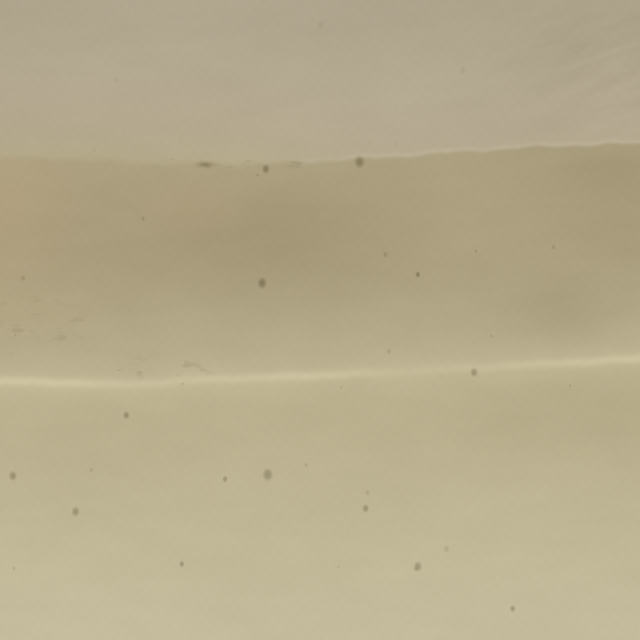
Write a Shadertoy shader that draws this texture.

```glsl
// Weathered beige plaster: a shaded band between a soft upper step and a pale ridge.

float hash(vec2 p) {
    p = fract(p * vec2(0.1031, 0.1137));
    p += dot(p, p.yx + 33.3);
    return fract((p.x + p.y) * p.x * 17.3);
}

// Layered, rotated and warped sines, roughly -1 to 1
float mottle(vec2 p) {
    float sum = 0.0, amp = 0.5;
    for (int i = 0; i < 5; i++) {
        sum += amp * sin(p.x + 1.3 * sin(p.y * 0.8)) * sin(p.y + 1.1 * sin(p.x * 0.7));
        p = mat2(1.5, 0.9, -0.9, 1.5) * p + 2.7;
        amp *= 0.62;
    }
    return sum;
}

// Sparse round pits, one candidate per cell
float pits(vec2 uv, float cells, float density) {
    vec2 p = uv * cells, id = floor(p);
    float chosen = step(hash(id + 7.0), density);
    vec2 center = 0.25 + 0.5 * vec2(hash(id + 19.0), hash(id + 43.0));
    vec2 d = (fract(p) - center) * vec2(1.0, 0.8);
    float radius = 0.035 + 0.05 * hash(id + 61.0);
    return chosen * (1.0 - smoothstep(radius * 0.3, radius * 1.6, length(d)));
}

// Soft elliptical patch
float patchAt(vec2 uv, vec2 center, vec2 size) {
    vec2 d = (uv - center) / size;
    return exp(-dot(d, d));
}

void mainImage(out vec4 fragColor, in vec2 fragCoord) {
    vec2 uv = fragCoord / iResolution.xy;
    float x = uv.x, y = uv.y;
    float wobble = 0.0015 * sin(x * 47.0) + 0.001 * sin(x * 113.0 + 1.0);

    // Heights of the two bent boundaries
    float stepY = 0.752 - 0.008 * smoothstep(0.05, 0.32, x)
                + 0.031 * smoothstep(0.36, 1.0, x) + wobble;
    float ridgeY = 0.404 - 0.006 * exp(-pow((x - 0.19) / 0.09, 2.0))
                 + 0.034 * smoothstep(-0.1, 1.15, x) * x + 0.003 * x + 0.5 * wobble;

    // Bottom slope
    vec3 lower = mix(vec3(0.765, 0.733, 0.608), vec3(0.728, 0.688, 0.556),
                     smoothstep(0.0, 0.4, y));
    lower -= 0.018 * patchAt(uv, vec2(0.88, 0.36), vec2(0.25, 0.07));

    // Shaded middle band
    float lift = clamp((y - ridgeY) / (stepY - ridgeY), 0.0, 1.0);
    vec3 band = mix(vec3(0.718, 0.676, 0.547), vec3(0.657, 0.611, 0.486),
                    smoothstep(0.0, 0.62, lift));
    band += 0.012 * smoothstep(0.7, 1.0, lift);
    band += vec3(0.03, 0.014, 0.01) * patchAt(uv, vec2(0.0, 0.68), vec2(0.13, 0.14));
    band += vec3(0.012, 0.002, 0.0) * patchAt(uv, vec2(0.3, 0.67), vec2(0.1, 0.06));
    band -= 0.022 * patchAt(uv, vec2(0.44, 0.64), vec2(0.18, 0.07));
    band -= 0.035 * patchAt(uv, vec2(0.88, 0.515), vec2(0.1, 0.045));
    band -= 0.028 * patchAt(uv, vec2(0.97, 0.74), vec2(0.1, 0.04));
    band += 0.015 * patchAt(uv, vec2(0.7, 0.63), vec2(0.18, 0.09));

    // Greyer top slope with a yellow tint near the left step
    vec3 upper = mix(vec3(0.71, 0.665, 0.573), vec3(0.687, 0.645, 0.553),
                     smoothstep(0.8, 1.0, y));
    float tint = exp(-max(y - stepY, 0.0) / 0.055) * (1.0 - 0.75 * smoothstep(0.3, 0.65, x));
    upper = mix(upper, vec3(0.702, 0.661, 0.533), tint);
    upper -= vec3(0.015, 0.012, 0.018) * patchAt(uv, vec2(1.0, 0.95), vec2(0.25, 0.12));

    // Join the surfaces
    vec3 col = mix(lower, band, smoothstep(-0.008, 0.018, y - ridgeY));
    float stepBlur = mix(0.009, 0.004, smoothstep(0.2, 0.8, x));
    col = mix(col, upper, smoothstep(-stepBlur, stepBlur, y - stepY));

    // Ridge highlight, its faint halo and the lit lip of the upper step
    float ridgeDist = y - ridgeY;
    float strength = 0.75 + 0.2 * sin(x * 13.0 + 1.0)
                   - 0.5 * patchAt(uv, vec2(0.62, 0.42), vec2(0.11, 0.2));
    col += vec3(0.062, 0.06, 0.058) * strength * exp(-pow(ridgeDist / 0.007, 2.0));
    col += 0.022 * exp(-pow(ridgeDist / 0.03, 2.0));
    float lip = exp(-pow((y - stepY - 0.003) / 0.004, 2.0));
    col += 0.022 * lip * smoothstep(0.35, 0.6, x);

    // Broken dark flakes under the step and above the ridge
    float flakes = smoothstep(0.25, 0.7, mottle(uv * vec2(55.0, 130.0)));
    float flakeZone = patchAt(uv, vec2(0.38, 0.746), vec2(0.11, 0.008))
                    + 0.7 * patchAt(uv, vec2(0.23, 0.425), vec2(0.11, 0.014))
                    + 0.5 * patchAt(uv, vec2(0.06, 0.49), vec2(0.08, 0.04));
    col -= 0.09 * flakes * flakeZone;
    col -= 0.13 * patchAt(uv, vec2(0.32, 0.743), vec2(0.012, 0.004));

    // Slanted trowel marks at the upper right
    vec2 slanted = vec2(x + 0.35 * y, y - 0.35 * x);
    float trowel = mottle(slanted * vec2(18.0, 95.0));
    col += 0.018 * trowel * patchAt(uv, vec2(0.95, 0.9), vec2(0.18, 0.11));

    // Broad mottling, horizontal brushing and fine weave
    col += 0.008 * mottle(uv * vec2(9.0, 14.0));
    col += 0.006 * mottle(uv * vec2(22.0, 75.0) + 4.0);
    col += 0.003 * sin(x * 310.0 + 2.0 * sin(y * 35.0)) * sin(y * 270.0 + sin(x * 41.0));

    // Scattered pits, fewer on the top slope
    float pitZone = 1.0 - 0.8 * smoothstep(-0.01, 0.03, y - stepY);
    col -= vec3(0.13, 0.13, 0.12) * pits(uv, 13.0, 0.07) * pitZone;
    col -= 0.06 * pits(uv + 0.37, 24.0, 0.05) * pitZone;

    fragColor = vec4(clamp(col, 0.0, 1.0), 1.0);
}
```
